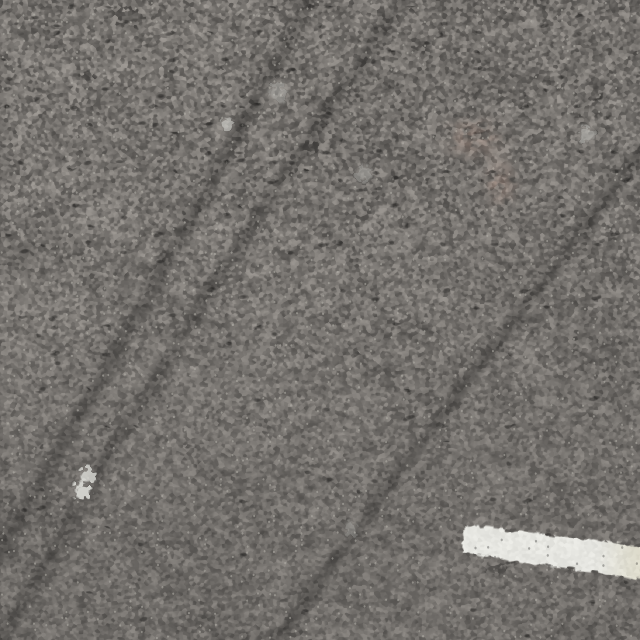
This texture is drawn by a WebGL 2 fragment shader. Its source:

```glsl
#version 300 es
precision highp float;
uniform vec2 u_resolution;
out vec4 fragColor;

vec3 hash3(vec2 cell) {
  vec3 q = fract(vec3(cell.xyx) * vec3(0.1031, 0.103, 0.0973));
  q += dot(q, q.yxz + 33.33);
  return fract((q.xxy + q.yzz) * q.zyx);
}

// Cellular noise: random stone tones blended by distance to each stone
float stones(vec2 p) {
  vec2 cell = floor(p), f = fract(p);
  float tone = 0.0, total = 0.0;
  for (int j = -1; j <= 1; j++) {
    for (int i = -1; i <= 1; i++) {
      vec2 o = vec2(i, j);
      vec3 h = hash3(cell + o);
      vec2 d = o + h.xy - f;
      float w = exp(-7.0 * dot(d, d));
      tone += w * h.z;
      total += w;
    }
  }
  return tone / total;
}

// Sparse round specks, one per chosen cell
float specks(vec2 p, float share, float radius) {
  vec3 h = hash3(floor(p) + 71.0);
  float d = length(fract(p) - 0.3 - 0.4 * h.xy);
  return step(1.0 - share, h.z) * smoothstep(radius, radius * 0.3, d);
}

// Soft dark band around a slanted, slightly bowed line
float tyreTrack(vec2 p, float start, float slope, float bow, float width) {
  float x = start + slope * p.y + bow * p.y * (1.0 - p.y);
  float d = (p.x - x) / sqrt(1.0 + slope * slope);
  d += 0.0015 * sin(p.y * 47.0 + start * 20.0);
  return exp(-pow(abs(d) / width, 2.6));
}

void main() {
  vec2 uv = gl_FragCoord.xy / u_resolution;
  float pixel = 1.0 / u_resolution.y;
  float grain = stones(uv * vec2(185.0, 200.0));
  float coarse = stones(uv * vec2(75.0, 105.0) + 40.0);
  float patches = stones(uv * vec2(9.0, 13.0) + 9.0);

  // Asphalt: fine stones, broad wear and a lighter upper left
  float rough = mix(0.75, 1.1, smoothstep(0.1, 0.9, uv.y));
  float tone = 0.438 + 0.215 * rough * (grain - 0.5);
  tone += 0.085 * (coarse - 0.5) + 0.035 * (patches - 0.5);
  tone += 0.022 * exp(-7.0 * dot(uv - vec2(0.2, 0.75), uv - vec2(0.2, 0.75)));
  tone -= 0.015 * smoothstep(0.4, 0.0, uv.y);
  vec3 color = tone * vec3(1.03, 1.0, 0.965);

  // Tyre tracks
  float tracks = tyreTrack(uv, -0.082, 0.566, 0.03, 0.013);
  tracks = max(tracks, 0.85 * tyreTrack(uv, 0.003, 0.626, -0.065, 0.013));
  tracks = max(tracks, 0.95 * tyreTrack(uv, 0.433, 0.755, -0.03, 0.0105));
  color *= 1.0 - tracks * (0.19 + 0.08 * patches);

  // Pale flecks and dark pits, denser toward the top
  float flecks = specks(uv * vec2(120.0, 105.0), 0.09, 0.28);
  color = mix(color, vec3(0.7, 0.69, 0.66), flecks * 0.55);
  float upper = smoothstep(0.25, 1.0, uv.y) * mix(1.0, 0.5, uv.x);
  float pits = specks(uv * vec2(38.0, 70.0) + coarse * 0.35, 0.03 + 0.14 * upper, 0.3);
  color *= 1.0 - 0.36 * pits;

  // Reddish stain
  float stain = exp(-pow(length((uv - vec2(0.742, 0.785)) / vec2(0.035, 0.026)), 2.0));
  stain += exp(-pow(length((uv - vec2(0.782, 0.715)) / vec2(0.02, 0.03)), 2.0));
  color += vec3(0.09, 0.035, 0.015) * stain * coarse;

  // Ragged marks: centre, radius, strength (negative is dark)
  vec4 marks[11] = vec4[11](
    vec4(0.136, 0.257, 0.013, 0.85), vec4(0.129, 0.234, 0.014, 0.95),
    vec4(0.354, 0.806, 0.009, 0.6), vec4(0.434, 0.856, 0.016, 0.35),
    vec4(0.917, 0.790, 0.012, 0.45), vec4(0.569, 0.729, 0.012, 0.35),
    vec4(0.550, 0.174, 0.011, 0.3), vec4(0.488, 0.770, 0.014, -0.4),
    vec4(0.138, 0.882, 0.012, -0.45), vec4(0.200, 0.974, 0.025, -0.3),
    vec4(0.775, 0.110, 0.014, -0.35));
  for (int i = 0; i < 11; i++) {
    vec4 m = marks[i];
    vec2 d = (uv - m.xy) * vec2(1.0, m.w < 0.0 ? 1.8 : 1.0);
    float cover = smoothstep(1.1, 0.7, length(d) / m.z + 1.1 * (grain - 0.5));
    vec3 paint = m.w < 0.0 ? vec3(0.17, 0.165, 0.16) : vec3(0.84, 0.84, 0.82);
    color = mix(color, paint, cover * abs(m.w));
  }

  // Painted bar, tapering open to the right, with worn edges
  float along = uv.x - 0.725;
  float top = 0.180 - 0.12 * along;
  float bottom = 0.135 - 0.145 * along;
  float inside = min(along + 0.06 * (0.18 - uv.y), min(top - uv.y, uv.y - bottom));
  inside += 0.005 * (coarse - 0.5) + 0.003 * (grain - 0.5);
  float bar = smoothstep(-pixel, pixel + 0.001, inside);
  vec3 white = mix(vec3(0.9, 0.9, 0.88), vec3(0.87, 0.86, 0.8), smoothstep(0.2, 0.28, along));
  white += 0.06 * (grain - 0.5);
  white *= 1.0 - 0.28 * specks(uv * vec2(95.0, 80.0) + 13.0, 0.16, 0.25);
  color = mix(color, white, bar);

  fragColor = vec4(color, 1.0);
}
```
